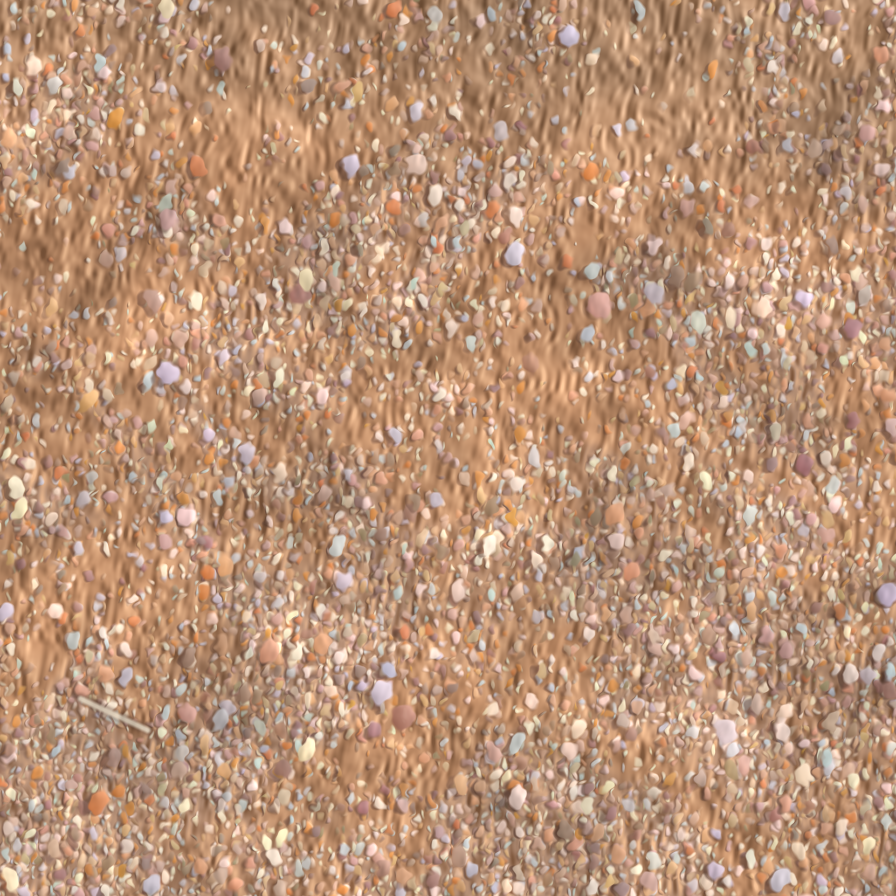
Reproduce this texture procedurally as a three.js fragment shader.

```glsl
// Coarse reddish sand strewn with small pale, grey and orange pebbles.
// Leaning streak noise forms the sand; warped cellular layers, fine to coarse,
// scatter soft shaded grains that thin upward and gather in uneven clusters.

#define LEAN 0.14          // tilt of streaks and grains, radians
#define FINE_CELLS 116.0   // cells across for the finest grains
#define LAYER_STEP 1.36    // size ratio between grain layers
#define FINE_AMOUNT 0.70   // share of cells filled, finest layer
#define COARSE_AMOUNT 0.15 // share of cells filled, coarsest layer
#define SOFTNESS 0.0024    // edge blur in canvas units
#define SHADOW 0.66        // darkness beside the grains
#define STREAK 0.72        // contrast of the sand streaks
#define WARP 0.0058        // raggedness of the grain outlines
#define BROAD 0.15         // contrast of the broad light and dark areas

varying vec2 vUv;

const vec3 SAND = vec3(0.73, 0.54, 0.40);
const vec3 DARK_SAND = vec3(0.55, 0.38, 0.26);
const vec3 LIGHT_SAND = vec3(0.84, 0.66, 0.51);
const vec3 DAMP_SAND = vec3(0.65, 0.52, 0.41);
const vec3 GRAVEL = vec3(0.68, 0.55, 0.47);
const vec3 CREAM = vec3(0.94, 0.87, 0.78);
const vec3 BLUE_GREY = vec3(0.79, 0.79, 0.79);
const vec3 PINK = vec3(0.80, 0.68, 0.60);
const vec3 ORANGE = vec3(0.83, 0.56, 0.34);
const vec3 GREY_BROWN = vec3(0.65, 0.53, 0.46);
const vec3 SHADE = vec3(0.36, 0.25, 0.21);

vec4 hash4(vec2 p) {
  vec4 q = fract(p.xyxy * vec4(0.1031, 0.1030, 0.0973, 0.1099));
  q += dot(q, q.wzxy + 33.33);
  return fract((q.xxyz + q.yzzw) * q.zywx);
}

vec2 valueNoise(vec2 p) {
  vec2 i = floor(p), f = fract(p);
  f = f * f * (3.0 - 2.0 * f);
  vec2 low = mix(hash4(i).xy, hash4(i + vec2(1.0, 0.0)).xy, f.x);
  vec2 high = mix(hash4(i + vec2(0.0, 1.0)).xy, hash4(i + 1.0).xy, f.x);
  return mix(low, high, f.y);
}

vec2 rotate(vec2 p, float a) {
  float c = cos(a), s = sin(a);
  return vec2(c * p.x - s * p.y, s * p.x + c * p.y);
}

// Uneven areas: a broad warped sine swell plus smaller noise, about -1 to 1
float clumps(vec2 p) {
  vec2 w = p + 0.07 * sin(p.yx * 11.0 + vec2(1.0, 4.0));
  float swell = sin(w.x * 8.0 + w.y * 6.0) * sin(w.y * 11.0 - w.x * 5.0 + 2.0);
  return 0.4 * swell + 1.3 * (valueNoise(w * 19.0 + 5.0).x - 0.5);
}

float grainDensity(vec2 p) {
  return clamp(0.98 - 0.62 * p.y + 0.75 * clumps(p), 0.08, 1.2);
}

// Leaning dashes, raised by the difference of neighbouring noise
float streaks(vec2 p) {
  vec2 q = rotate(p, LEAN) + 0.008 * (valueNoise(p * 33.0) - 0.5);
  vec2 f = q * vec2(172.0, 78.0);
  float relief = valueNoise(f).x - valueNoise(f + vec2(0.8, 0.25)).x;
  return 0.6 * relief + 0.4 * (valueNoise(f * 0.55 + 40.0).x - 0.5);
}

// Sand bed, pinkish grey among the grains, damp towards the upper right
vec3 sandBed(vec2 p, float streak, float density) {
  float tone = STREAK * streak * 3.0;
  vec3 col = mix(SAND, GRAVEL, 0.75 * smoothstep(0.5, 1.0, density));
  col = mix(col, DARK_SAND, clamp(-tone, 0.0, 1.0));
  col = mix(col, LIGHT_SAND, clamp(tone, 0.0, 1.0));
  float damp = smoothstep(0.72, 1.0, p.y + 0.14 * (p.x - 0.5));
  return mix(col, DAMP_SAND + 0.35 * streak, 0.65 * damp);
}

vec3 grainColor(vec4 r) {
  vec3 col = mix(LIGHT_SAND, PINK, step(0.16, r.x));
  col = mix(col, CREAM, step(0.36, r.x));
  col = mix(col, BLUE_GREY, step(0.62, r.x));
  col = mix(col, GREY_BROWN, step(0.77, r.x));
  col = mix(col, ORANGE, step(0.91, r.x));
  return col + 0.09 * (r.yzw - 0.5);
}

// One cellular layer of shaded grains painted over col
vec3 scatterGrains(vec3 col, vec2 p, float cells, float amount, float tint) {
  vec2 g = p * cells;
  float blur = SOFTNESS * cells;
  for (int j = -1; j <= 1; j++) {
    for (int i = -1; i <= 1; i++) {
      vec2 cell = floor(g) + vec2(float(i), float(j));
      vec4 r = hash4(cell + floor(cells) + 7.0);
      vec4 s = hash4(cell + floor(cells) + 391.0);
      vec2 center = cell + 0.2 + 0.6 * r.xy;
      if (r.z > amount * grainDensity(center / cells)) continue;
      float turn = LEAN + (r.w - 0.5) * 1.1;
      vec2 stretch = vec2(mix(1.1, 1.9, s.y), 1.0);
      vec2 away = g - center;
      vec2 d = rotate(away, turn) * stretch;
      float radius = mix(0.30, 0.52, s.x * s.x);
      // Shadow falls to the lower left
      vec2 e = rotate(away + vec2(0.20, 0.10), turn) * stretch;
      float shadow = 1.0 - smoothstep(-blur, blur, length(e) - radius);
      col = mix(col, SHADE, SHADOW * shadow * s.z);
      float body = 1.0 - smoothstep(-blur, blur, length(d) - radius);
      float light = 0.28 * dot(away, vec2(0.8, 0.5));
      vec3 stone = mix(SAND, grainColor(s.wxyz), tint) + light;
      col = mix(col, stone, 0.95 * body);
    }
  }
  return col;
}

// Pale straw lying on the sand
vec3 layStraw(vec3 col, vec2 p, vec2 a, vec2 b) {
  vec2 along = b - a;
  float t = clamp(dot(p - a, along) / dot(along, along), 0.0, 1.0);
  float d = length(p - a - along * t) - 0.003;
  col = mix(col, SHADE, 0.4 * (1.0 - smoothstep(0.0, 0.006, d)));
  return mix(col, CREAM * 0.92, 1.0 - smoothstep(-SOFTNESS, SOFTNESS, d));
}

void main() {
  float streak = streaks(vUv);
  vec3 col = sandBed(vUv, streak, grainDensity(vUv));
  vec2 ragged = vUv + WARP * (valueNoise(vUv * 130.0) - 0.5);
  float cells = FINE_CELLS;
  for (int k = 0; k < 5; k++) {
    float coarse = float(k) / 4.0;
    col = scatterGrains(col, ragged, cells, mix(FINE_AMOUNT, COARSE_AMOUNT, coarse),
                        mix(0.88, 1.0, coarse));
    cells /= LAYER_STEP;
  }
  col = layStraw(col, vUv, vec2(0.09, 0.22), vec2(0.165, 0.185));
  col *= 1.0 + 0.2 * streak + BROAD * clumps(vUv * 1.3 + 0.3);
  gl_FragColor = vec4(clamp(col, 0.0, 1.0), 1.0);
}
```
